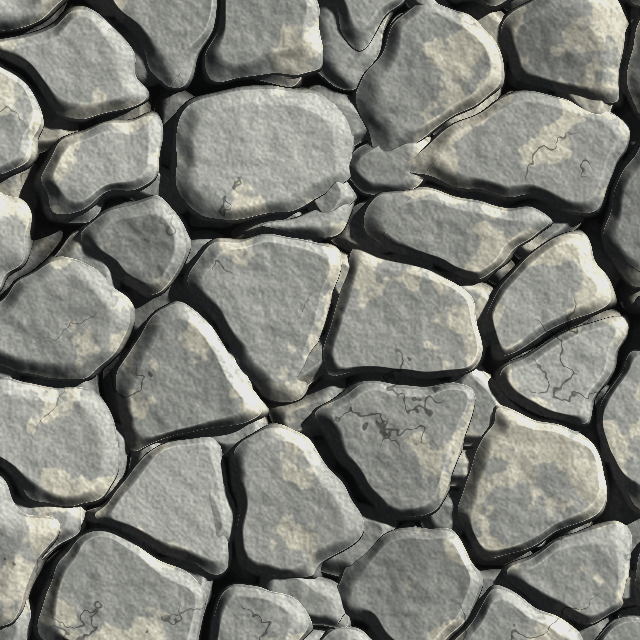
Reproduce this texture procedurally as a WebGL 2 fragment shader.

```glsl
#version 300 es
precision highp float;
// Broken slabs of grey rock over smaller rubble, lit low from the upper right.
// Two weighted Voronoi layers form a height field, which is then shaded with
// a surface normal, a short shadow march, pale crust patches and fine grain.

uniform vec2 u_resolution;
out vec4 fragColor;

const float SLAB_CELLS = 4.9;
const float RUBBLE_CELLS = 9.5;
const float JITTER = 0.9;
const float SIZE_SPREAD = 0.3;
const float CORNER_SHARPNESS = 17.0;
const float THICKNESS = 0.05;
const float WALL_SLOPE = 7.0;
const float FLOOR = -0.03;
const vec3 LIGHT = vec3(0.62, 0.48, 0.62);
const float AMBIENT = 0.21;
const float SUN = 1.25;
const float SHADOW_REACH = 0.065;
const int SHADOW_STEPS = 12;
const float GRAIN_FREQ = 215.0;
const vec3 ROCK = vec3(0.565, 0.57, 0.555);
const vec3 CRUST = vec3(0.75, 0.73, 0.67);

struct Stone { float edge; float id; vec2 offset; };

vec3 hash3(vec2 p) {
    vec3 q = fract(p.xyx * vec3(0.1031, 0.1030, 0.0973));
    q += dot(q, q.yxz + 33.33);
    return fract((q.xxy + q.yzz) * q.zyx);
}

vec2 noise2(vec2 p) {
    vec2 i = floor(p), f = fract(p);
    f = f * f * (3.0 - 2.0 * f);
    vec2 low = mix(hash3(i).xy, hash3(i + vec2(1, 0)).xy, f.x);
    vec2 high = mix(hash3(i + vec2(0, 1)).xy, hash3(i + 1.0).xy, f.x);
    return mix(low, high, f.y);
}

float fbm(vec2 p) {
    float sum = 0.0, amp = 0.5;
    for (int i = 0; i < 5; i++) {
        sum += amp * noise2(p).x;
        p = mat2(1.6, 1.2, -1.2, 1.6) * p + 7.3;
        amp *= 0.55;
    }
    return sum / 1.055;
}

// Nearest weighted site, with a smooth distance to its cell border.
Stone findStone(vec2 p) {
    vec2 cell = floor(p);
    vec3 sites[9];
    float best = 1e9;
    int home = 0;
    Stone s;
    for (int i = 0; i < 9; i++) {
        vec2 g = cell + vec2(i % 3 - 1, i / 3 - 1);
        vec3 r = hash3(g);
        vec2 to = g + 0.5 + JITTER * (r.xy - 0.5) - p;
        sites[i] = vec3(to, dot(to, to) - SIZE_SPREAD * r.z);
        if (sites[i].z < best) {
            best = sites[i].z;
            home = i;
            s.id = fract(r.x * 7.0 + r.y * 13.0);
        }
    }
    float sum = 1e-9;
    for (int i = 0; i < 9; i++) {
        if (i == home) continue;
        float gapTo = length(sites[i].xy - sites[home].xy);
        sum += exp(-CORNER_SHARPNESS * (sites[i].z - best) / (2.0 * gapTo + 1e-4));
    }
    s.edge = -log(sum) / CORNER_SHARPNESS;
    s.offset = -sites[home].xy;
    return s;
}

// Returns height and distance inside the stone outline, in canvas units.
vec2 surface(vec2 p) {
    vec2 bend = noise2(p * 7.0 + 3.0);
    vec2 q = p + 0.07 * (bend - 0.5) + 0.016 * (noise2(p * 24.0) - 0.5);
    q = mat2(0.84, 0.44, -0.5, 0.95) * q;

    Stone slab = findStone(q * SLAB_CELLS + 20.0);
    float e = slab.edge / SLAB_CELLS - mix(0.004, 0.015, slab.id);
    float bevel = mix(0.006, 0.034, bend.y);
    float rise = smoothstep(-0.3, 1.0, e / bevel);
    vec2 tilt = vec2(fract(slab.id * 17.0), fract(slab.id * 31.0)) - 0.5;
    float top = THICKNESS * (0.55 + 0.35 * slab.id + 0.38 * rise);
    top += dot(slab.offset, tilt) * 0.05 + min(e, 0.0) * WALL_SLOPE;

    Stone rubble = findStone(q * RUBBLE_CELLS + 71.0);
    float re = rubble.edge / RUBBLE_CELLS - 0.004;
    float low = -0.016 + 0.042 * rubble.id + 0.016 * smoothstep(0.0, 0.022, re);
    low += min(re, 0.0) * WALL_SLOPE + rubble.offset.x * 0.012;

    float relief = 0.0028 * (noise2(p * 38.0).x + 0.45 * noise2(p * 85.0).y);
    vec2 result = top > low ? vec2(top, e) : vec2(low, re);
    return vec2(max(result.x, FLOOR) + relief, result.y);
}

float sunlight(vec2 p, float h, vec3 sun) {
    float lit = 1.0;
    for (int i = 1; i <= SHADOW_STEPS; i++) {
        float reach = SHADOW_REACH * float(i) / float(SHADOW_STEPS);
        float ray = h + 0.001 + reach * sun.z / length(sun.xy);
        float block = surface(p + normalize(sun.xy) * reach).x - ray;
        lit = min(lit, 1.0 - smoothstep(0.0, 0.005, block));
    }
    return lit;
}

void main() {
    vec2 p = gl_FragCoord.xy / u_resolution.y;
    vec3 sun = normalize(LIGHT);
    vec2 s = surface(p);

    // Surface normal and direct light
    float eps = 0.0016;
    vec2 slope = vec2(surface(p + vec2(eps, 0)).x, surface(p + vec2(0, eps)).x) - s.x;
    vec3 normal = normalize(vec3(-slope / eps, 1.0));
    float direct = max(dot(normal, sun), 0.0) * sunlight(p, s.x, sun);

    // Pale crust, denser along the rims
    float rim = 1.0 - smoothstep(0.0, 0.028, s.y);
    float crust = smoothstep(0.59, 0.65, fbm(p * 13.0) + 0.1 * rim);
    vec3 albedo = mix(ROCK, CRUST, 0.85 * crust);
    albedo *= 0.92 + 0.16 * noise2(p * 5.0 + 40.0).x;

    // Embossed grain and sparse hairline cracks
    vec2 shift = sun.xy * 0.0026;
    float grain = noise2(p * GRAIN_FREQ).x - noise2((p + shift) * GRAIN_FREQ).x;
    albedo *= 1.0 + 0.26 * grain + 0.12 * (noise2(p * 330.0).y - 0.5);
    float vein = abs(fbm(p * 9.0 + 15.0) - 0.5);
    float cracked = smoothstep(0.6, 0.75, noise2(p * 8.0 + 9.0).y);
    albedo *= 1.0 - 0.4 * cracked * (1.0 - smoothstep(0.002, 0.012, vein));

    // Deep gaps fall to black
    float openness = mix(0.25, 1.0, smoothstep(-0.02, 0.028, s.x));
    vec3 sky = AMBIENT * vec3(0.95, 1.0, 1.04);
    vec3 sunTint = SUN * vec3(1.01, 1.0, 0.97);
    vec3 color = albedo * (sky + sunTint * direct) * openness;
    fragColor = vec4(min(color, vec3(0.9)), 1.0);
}
```
